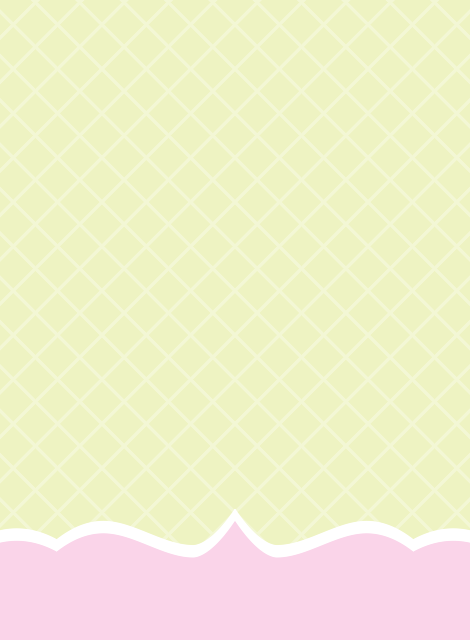
Give the GLSL for this background, as a WebGL 2 fragment shader.

```glsl
#version 300 es
precision highp float;
// Pale lime backdrop with a diagonal lattice above a pink scalloped panel.
// The lattice is two repeated line sets; the panel edge is a mirrored
// piecewise curve with a white band on top. Lengths are in canvas heights.

uniform vec2 u_resolution;
out vec4 fragColor;

const vec3 LIME = vec3(0.935, 0.953, 0.760);
const vec3 LATTICE = vec3(0.953, 0.969, 0.835);
const vec3 PINK = vec3(0.980, 0.830, 0.914);
const vec3 WHITE = vec3(1.0);

const float CELL = 0.0693;          // distance between lattice crossings
const float LATTICE_Y = 0.615;      // height of one crossing on the axis
const float LINE_WIDTH = 0.0052;
const float BAND = 0.0195;          // height of the white band

// Key points of the scallop: (distance from the axis, height)
const vec2 TIP = vec2(0.0, 0.2057);
const vec2 VALLEY = vec2(0.0651, 0.1484);
const vec2 CREST = vec2(0.2057, 0.1862);
const vec2 CUSP = vec2(0.2786, 0.1576);
const vec2 OUTER_CREST = vec2(0.3411, 0.1745);
const float TIP_POWER = 1.7;

// Parabola with its top at crest, passing through foot
float parabola(float d, vec2 crest, vec2 foot) {
    float t = (d - crest.x) / (foot.x - crest.x);
    return mix(crest.y, foot.y, t * t);
}

// Height of the band's upper edge at distance d from the axis
float scallop(float d) {
    d = abs(d);
    if (d < VALLEY.x) {
        return mix(VALLEY.y, TIP.y, pow(1.0 - d / VALLEY.x, TIP_POWER));
    }
    if (d < CREST.x) {
        return mix(VALLEY.y, CREST.y, smoothstep(VALLEY.x, CREST.x, d));
    }
    if (d < CUSP.x) return parabola(d, CREST, CUSP);
    return parabola(d, OUTER_CREST, CUSP);
}

// Coverage of the two diagonal line sets
float lattice(vec2 p, float pixel) {
    vec2 diagonal = vec2(p.x + p.y, p.x - p.y) / CELL;
    vec2 toLine = abs(fract(diagonal + 0.5) - 0.5) * CELL * sqrt(0.5);
    float d = min(toLine.x, toLine.y) - 0.5 * LINE_WIDTH;
    return 1.0 - smoothstep(-0.5 * pixel, 0.5 * pixel, d);
}

void main() {
    float pixel = 1.0 / u_resolution.y;
    vec2 p = gl_FragCoord.xy * pixel;
    p.x -= 0.5 * u_resolution.x * pixel;

    // Backdrop
    vec3 color = mix(LIME, LATTICE, lattice(p - vec2(0.0, LATTICE_Y), pixel));

    // Distance to the scallop, corrected for its slope
    float slope = (scallop(p.x + pixel) - scallop(p.x - pixel)) / (2.0 * pixel);
    float stretch = sqrt(1.0 + slope * slope);
    float edge = (p.y - scallop(p.x)) / stretch;
    float inner = edge + BAND / stretch;

    // White band, then the pink panel
    color = mix(WHITE, color, smoothstep(-0.6 * pixel, 0.6 * pixel, edge));
    color = mix(PINK, color, smoothstep(-0.6 * pixel, 0.6 * pixel, inner));

    fragColor = vec4(color, 1.0);
}
```
